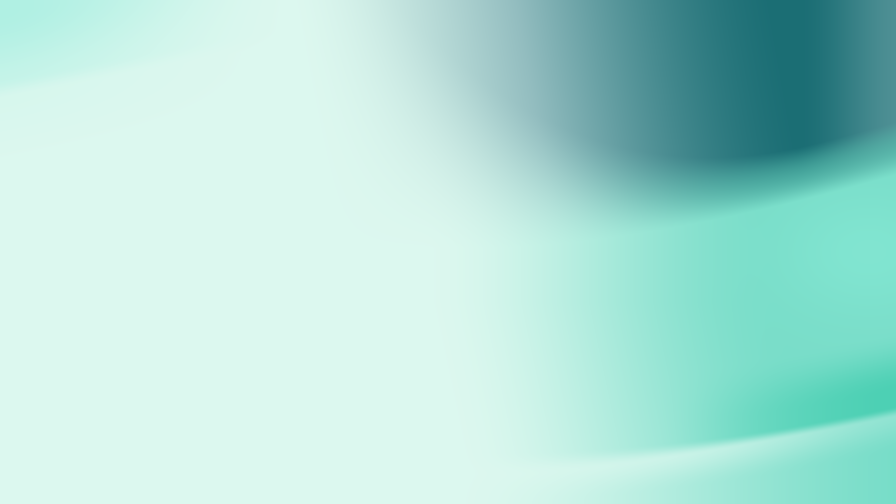
Reproduce this background procedurally as a Shadertoy shader.

```glsl
// Soft mint backdrop with a deep teal cloud and curved green folds on the right.

const vec3 PALE  = vec3(0.864, 0.971, 0.936);
const vec3 MINT  = vec3(0.475, 0.866, 0.787);
const vec3 GREY  = vec3(0.575, 0.740, 0.750);
const vec3 TEAL  = vec3(0.105, 0.430, 0.455);
const vec3 JADE  = vec3(0.270, 0.670, 0.615);
const vec3 GREEN = vec3(0.300, 0.815, 0.705);
const vec3 AQUA  = vec3(0.690, 0.940, 0.890);

const vec2 MINT_SPAN   = vec2(0.47, 0.87);  // horizontal fade of the mint field
const vec2 TEAL_SPAN   = vec2(0.33, 0.86);  // horizontal fade of the cloud
const float CLOUD_LEAN = 0.10;              // rightward shift of the cloud as it descends
const float GREY_STOP  = 0.45;              // place of grey in the cloud ramp
const float CLOUD_BASE = 0.508;             // height where the cloud starts
const float CLOUD_RISE = 0.145;             // climb of the cloud to the right side
const float FOLD_BASE  = 0.078;             // height where the lower fold starts
const float FOLD_RISE  = 0.105;             // climb of the fold to the right side

// Curve that is flat on the left and climbs from 0 to 1 at the right side.
float climb(float x) {
    return pow(max(x - 0.55, 0.0) / 0.45, 1.6);
}

// Ramp from 0 to 1 over a span, partly eased so that its ends stay defined.
float easedRamp(vec2 span, float x, float easing) {
    float v = clamp((x - span.x) / (span.y - span.x), 0.0, 1.0);
    return mix(v, smoothstep(0.0, 1.0, v), easing);
}

// Pale to grey to teal across the cloud, easing off at the right side.
vec3 cloudColor(vec2 p) {
    float t = easedRamp(TEAL_SPAN, p.x - CLOUD_LEAN * (1.0 - p.y), 0.65);
    t -= 0.24 * smoothstep(0.89, 1.01, p.x);
    vec3 c = mix(PALE, GREY, clamp(t / GREY_STOP, 0.0, 1.0));
    return mix(c, TEAL, clamp((t - GREY_STOP) / (1.0 - GREY_STOP), 0.0, 1.0));
}

// Cloud cover: wide and hazy on the left, narrow and crisp on the right.
float cloudCover(vec2 p) {
    float start = CLOUD_BASE + CLOUD_RISE * climb(p.x);
    float width = 0.105 + 1.9 * pow(max(0.92 - p.x, 0.0), 2.2);
    return easedRamp(vec2(start, start + width), p.y, 0.5);
}

// Mint field with the green fold and the light streak beneath it.
vec3 fieldColor(vec2 p) {
    float mint = smoothstep(MINT_SPAN.x, MINT_SPAN.y, p.x - 0.12 * max(0.4 - p.y, 0.0));
    vec3 above = mix(PALE, MINT, mint);
    vec2 glow = (p - vec2(0.97, 0.50)) * vec2(10.0, 8.0);
    above += 0.03 * exp(-dot(glow, glow));

    float h = p.y - FOLD_BASE - FOLD_RISE * climb(p.x);
    float green = smoothstep(0.73, 1.0, p.x) * (1.0 - smoothstep(0.04, 0.16, h));
    above = mix(above, GREEN, green);

    // Below the fold: a mint corner, with a streak that dims to the right
    float corner = smoothstep(0.50, 1.06, p.x);
    float depth = smoothstep(0.0, 0.08, -h);
    float streak = mix(0.35, 0.78, smoothstep(0.72, 1.0, p.x));
    vec3 below = mix(PALE, MINT, corner * mix(streak, 1.05, depth));

    float soft = mix(0.026, 0.011, smoothstep(0.5, 0.9, p.x));
    return mix(below, above, smoothstep(-soft, soft, h));
}

void mainImage(out vec4 fragColor, in vec2 fragCoord) {
    vec2 p = fragCoord / iResolution.xy;
    vec3 color = fieldColor(p);

    // Teal cloud with a jade rim under its right part
    float cover = cloudCover(p);
    color = mix(color, cloudColor(p), cover);
    float rim = 4.0 * cover * (1.0 - cover) * smoothstep(0.62, 0.92, p.x);
    color = mix(color, JADE, 0.4 * rim);

    // Aqua glow in the upper left corner: a crisp rising edge, then a slow gain
    float lift = p.y - (0.815 + 0.34 * p.x);
    float edge = smoothstep(-0.012, 0.025, lift);
    float gain = 0.5 * edge + 0.5 * smoothstep(0.0, 0.16, lift);
    gain += 0.12 * smoothstep(-0.16, 0.0, lift) * (1.0 - edge);
    color = mix(color, AQUA, gain * (1.0 - smoothstep(0.0, 0.34, p.x)));

    fragColor = vec4(clamp(color, 0.0, 1.0), 1.0);
}
```
